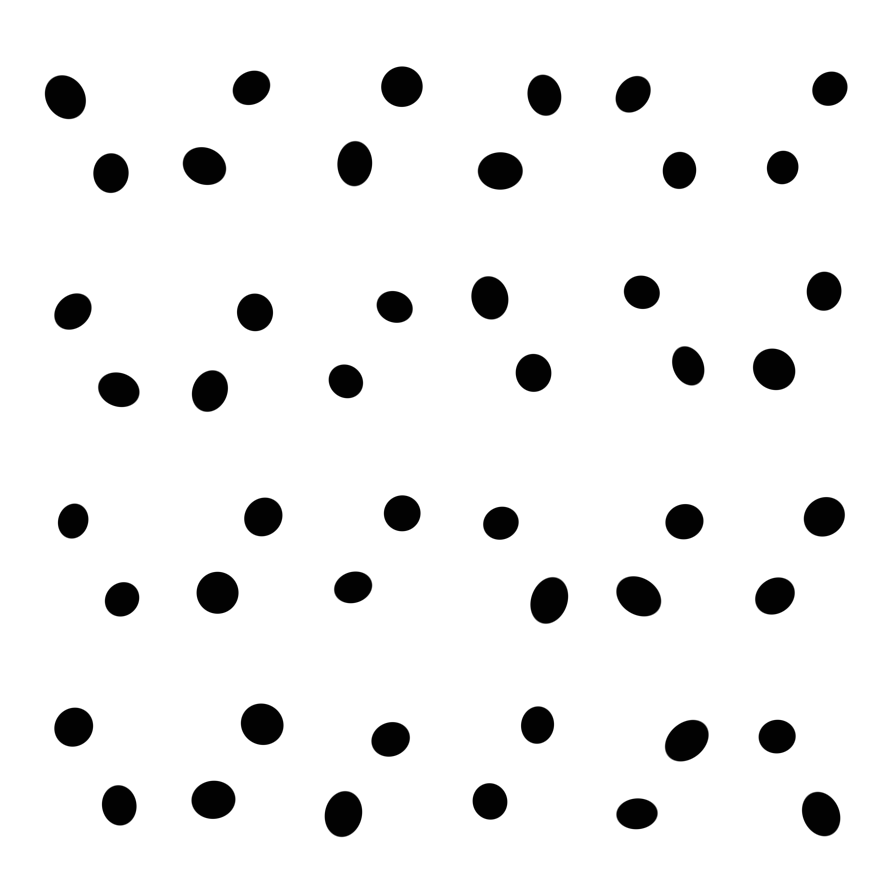
Write a three.js fragment shader that draws this pattern.

```glsl
varying vec2 vUv;

float hash(vec2 p) {
  vec3 q = fract(vec3(p.xyx) * 0.1031);
  q += dot(q, q.yzx + 33.33);
  return fract((q.x + q.y) * q.z);
}

vec2 hash2(vec2 p) {
  return vec2(hash(p), hash(p + 57.3));
}

// Approximate signed distance to an ellipse turned by an angle
float ellipse(vec2 p, vec2 radii, float angle) {
  float c = cos(angle), s = sin(angle);
  p = vec2(c * p.x + s * p.y, c * p.y - s * p.x);
  return (length(p / radii) - 1.0) * min(radii.x, radii.y);
}

// 1 where the pair leans right, -1 where it leans left; one bit per column
float leanOf(vec2 cell) {
  vec4 inRow = vec4(equal(vec4(cell.y), vec4(0.0, 1.0, 2.0, 3.0)));
  float leftBits = dot(vec4(33.0, 9.0, 25.0, 17.0), inRow);
  return 1.0 - 2.0 * mod(floor(leftBits / exp2(cell.x) + 0.01), 2.0);
}

void main() {
  // Six by four cells, centred with a small margin
  vec2 pitch = vec2(0.159, 0.239);
  vec2 count = vec2(6.0, 4.0);
  vec2 grid = (vUv - 0.5) / pitch + 0.5 * count;
  vec2 cell = clamp(floor(grid), vec2(0.0), count - 1.0);
  vec2 local = (grid - cell - 0.5) * pitch;

  // Each pair is shifted as a whole
  local -= (hash2(cell + 11.0) - 0.5) * vec2(0.018, 0.03);
  float lean = leanOf(cell);

  // Two diagonal dots, each with its own size, stretch and turn
  float dist = 1.0;
  for (int i = 0; i < 2; i++) {
    float side = float(i) * 2.0 - 1.0;
    vec2 seed = cell * 7.0 + float(i) * 31.0 + 3.0;
    vec2 center = side * vec2(lean * 0.0267, 0.0425);
    center += (hash2(seed) - 0.5) * 0.006;
    float radius = mix(0.018, 0.0235, hash(seed + 5.7));
    float stretch = mix(1.0, 1.16, hash(seed + 19.1));
    vec2 radii = radius * vec2(stretch, 1.0 / stretch);
    float angle = 3.1416 * hash(seed + 43.9);
    dist = min(dist, ellipse(local - center, radii, angle));
  }

  float edge = 0.75 * fwidth(vUv.x);
  float ink = 1.0 - smoothstep(-edge, edge, dist);
  gl_FragColor = vec4(mix(vec3(1.0), vec3(0.006), ink), 1.0);
}
```
